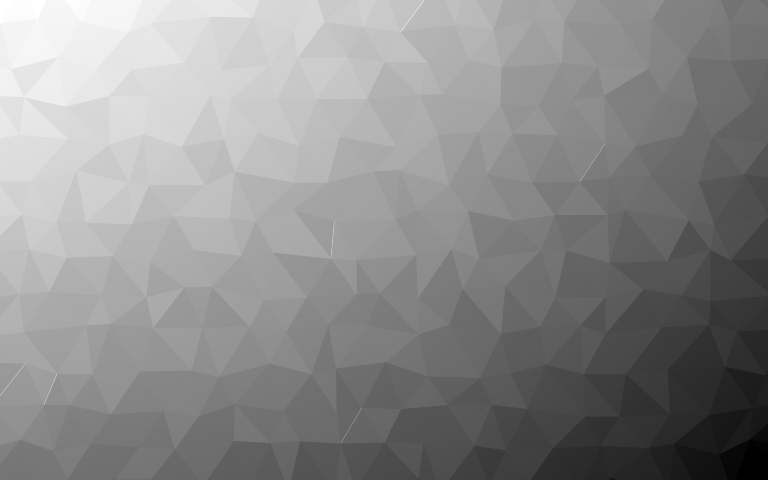
Give the GLSL for this background, as a Shadertoy shader.

```glsl
// Low-poly backdrop: a staggered grid of jittered points is joined into triangles.
// Each facet takes a nearly flat grey from a diagonal light falloff, bright at the
// upper left and black at the lower right, with a few pale hairline seams.

const vec2 CELLS = vec2(18.5, 12.5);       // columns and rows over the canvas
const vec2 GRID_SHIFT = vec2(0.34, 0.86);
const vec2 JITTER = vec2(0.60, 0.42);
const float FLATNESS = 0.72;
const float FACET_CONTRAST = 0.055;
const float SEAM_RARITY = 0.989;

float hash(vec2 p, float seed) {
    vec3 q = fract(vec3(p.xyx + seed) * vec3(0.1031, 0.1030, 0.0973));
    q += dot(q, q.yzx + 33.33);
    return fract((q.x + q.y) * q.z);
}

// Point of the grid; odd rows are moved by half a cell
vec2 gridPoint(vec2 id) {
    vec2 offset = vec2(hash(id, 17.0), hash(id, 61.0)) - 0.5;
    return id + vec2(0.5 * mod(id.y, 2.0), 0.0) + JITTER * offset;
}

// Light falloff, uv from 0 to 1
float lightTone(vec2 uv) {
    float x = uv.x, y = 1.0 - uv.y;
    float slope = 1.0 - 0.56 * x - 0.53 * y + 0.09 * x * y;
    return slope + 0.25 * x * (1.0 - x) + 0.18 * y * (1.0 - y);
}

// Distance to the line a-b, positive on its left
float sideDistance(vec2 p, vec2 a, vec2 b) {
    vec2 e = normalize(b - a);
    return e.x * (p.y - a.y) - e.y * (p.x - a.x);
}

// Adds one counter-clockwise facet: x = weighted tone, y = weight
vec2 facet(vec2 p, vec2 a, vec2 b, vec2 c, vec2 id, float seed, float pixel) {
    float edgeCA = sideDistance(p, c, a);
    float inside = min(min(sideDistance(p, a, b), sideDistance(p, b, c)), edgeCA);
    float cover = smoothstep(-0.6 * pixel, 0.6 * pixel, inside);

    vec2 center = (a + b + c) / 3.0;
    float smoothTone = lightTone((p + GRID_SHIFT) / CELLS);
    float flatTone = lightTone((center + GRID_SHIFT) / CELLS);
    float tone = mix(smoothTone, flatTone, FLATNESS);
    tone += FACET_CONTRAST * (hash(id, seed) - 0.5);

    // Rare light seam along one side
    float seam = step(SEAM_RARITY, hash(id, seed + 40.0));
    tone += 0.22 * seam * (1.0 - smoothstep(0.0, pixel, abs(edgeCA)));
    return vec2(tone, 1.0) * cover;
}

void mainImage(out vec4 fragColor, in vec2 fragCoord) {
    vec2 p = fragCoord / iResolution.xy * CELLS - GRID_SHIFT;
    float pixel = CELLS.y / iResolution.y;
    vec2 cell = floor(p);
    vec2 total = vec2(0.0);

    // Two facets per cell, gathered from the neighbourhood
    for (int j = -1; j <= 1; j++) {
        for (int i = -2; i <= 1; i++) {
            vec2 id = cell + vec2(i, j);
            float odd = mod(id.y, 2.0);
            vec2 lowerLeft = gridPoint(id);
            vec2 lowerRight = gridPoint(id + vec2(1.0, 0.0));
            vec2 upperLeft = gridPoint(id + vec2(0.0, 1.0));
            vec2 upperRight = gridPoint(id + vec2(1.0, 1.0));
            vec2 apex = odd > 0.5 ? upperRight : upperLeft;
            vec2 foot = odd > 0.5 ? lowerLeft : lowerRight;
            total += facet(p, lowerLeft, lowerRight, apex, id, 5.0, pixel);
            total += facet(p, upperRight, upperLeft, foot, id, 23.0, pixel);
        }
    }

    float grey = clamp(total.x / max(total.y, 0.001), 0.0, 1.0);
    fragColor = vec4(vec3(grey), 1.0);
}
```
